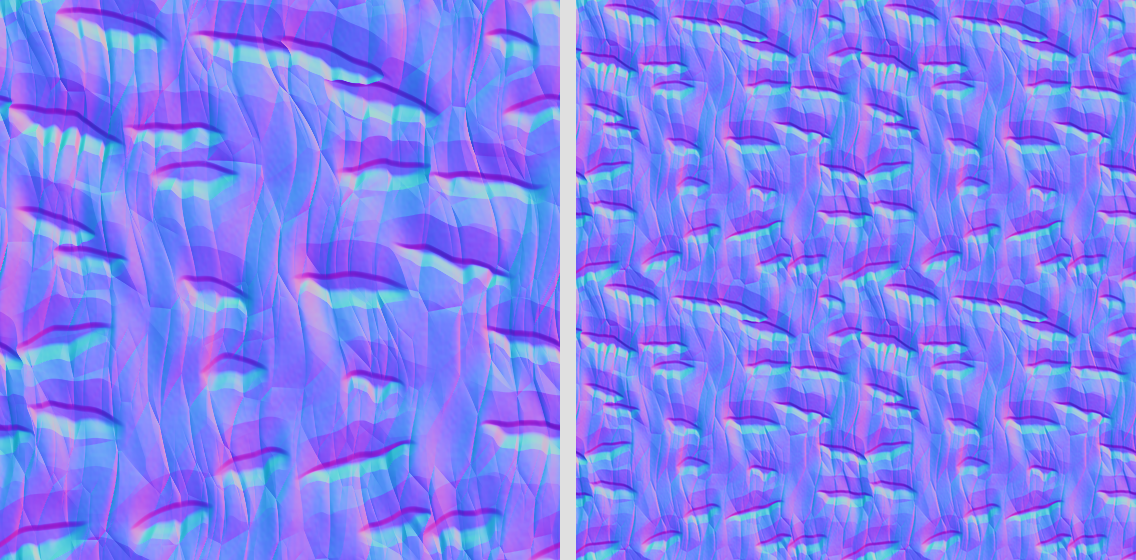
Left, the tile; right, the same tile 2 across and 2 down.
This texture map is drawn by a Shadertoy shader. Its source:

```glsl
// Tangent-space normal map of rough tree bark that tiles in both directions.
// A height field of stretched cellular fibres, broad ridges and lens-shaped
// hollows is differentiated; its surface normal becomes the colour.

const float TAU = 6.2831853;

vec3 hash3(vec2 c, float seed) {
    vec3 q = fract(c.xyx * vec3(0.1031, 0.1030, 0.0973) + seed * 0.137);
    q += dot(q, q.yxz + 33.33);
    return fract((q.xxy + q.yzz) * q.zyx);
}

// Random values of a lattice cell, repeating after one whole grid
vec3 cellHash(vec2 cell, vec2 grid, float seed) {
    return hash3(floor(mod(cell + 0.5, grid)), seed);
}

// Layered sines with whole-number frequencies up to maxFreq
float waves(vec2 p, vec2 maxFreq, float seed) {
    float sum = 0.0;
    for (int i = 0; i < 5; i++) {
        vec3 h = hash3(vec2(float(i), 3.0), seed);
        vec2 freq = round(maxFreq * (h.xy * 2.0 - 1.0));
        sum += sin(TAU * (dot(freq, p) + h.z));
    }
    return sum * 0.4;
}

// Smooth lattice noise for the fine grain
float grain(vec2 p, vec2 grid, float seed) {
    vec2 c = floor(p * grid), f = fract(p * grid);
    f = f * f * (3.0 - 2.0 * f);
    float a = cellHash(c, grid, seed).x;
    float b = cellHash(c + vec2(1, 0), grid, seed).x;
    float d = cellHash(c + vec2(0, 1), grid, seed).x;
    float e = cellHash(c + vec2(1, 1), grid, seed).x;
    return mix(mix(a, b, f.x), mix(d, e, f.x), f.y) - 0.5;
}

// Cellular noise: xy = offset from the centre, z = border distance, w = cell id
vec4 cells(vec2 p, vec2 grid, float seed) {
    vec2 base = floor(p * grid);
    vec4 nearest = vec4(0.0);
    float first = 9.0, second = 9.0;
    for (int k = 0; k < 9; k++) {
        vec2 cell = base + vec2(k % 3 - 1, k / 3 - 1);
        vec3 h = cellHash(cell, grid, seed);
        vec2 offset = p * grid - cell - 0.5 - 0.85 * (h.xy - 0.5);
        float dist = length(offset);
        if (dist < first) {
            second = first;
            first = dist;
            nearest = vec4(offset, 0.0, h.z);
        } else {
            second = min(second, dist);
        }
    }
    nearest.z = second - first;
    return nearest;
}

float smoothMin(float a, float b, float k) {
    float h = max(k - abs(a - b), 0.0) / k;
    return min(a, b) - h * h * k * 0.25;
}

// Scattered hollows: x = depth, y = bare floor mask; lift moves upper and lower rim
vec2 hollows(vec2 p, vec2 grid, vec2 lift, float seed) {
    vec2 base = floor(p * grid), result = vec2(0.0);
    for (int k = 0; k < 9; k++) {
        vec2 cell = base + vec2(k % 3 - 1, k / 3 - 1);
        vec3 place = cellHash(cell, grid, seed);
        vec3 shape = cellHash(cell, grid, seed + 5.0);
        vec2 d = p - (cell + 0.5 + 0.7 * (place.xy - 0.5)) / grid;
        float u = d.x / mix(0.05, 0.12, shape.x);
        float lens = max(1.0 - u * u, 0.0);
        float v = d.y - (shape.y - 0.5) * 0.7 * d.x;
        float halfHeight = mix(0.010, 0.026, shape.z) * lens;
        float above = v - halfHeight - lift.x;
        float below = v + halfHeight - lift.y;
        // Long droop and sharp lip above, steep rounded shoulder below
        float fall = 0.36 * max(0.06 - above, 0.0)
                   + 0.012 * (1.0 - smoothstep(-0.006, 0.006, above));
        float rise = 0.22 * max(below + 0.07, 0.0) + 0.8 * max(below + 0.012, 0.0);
        float depth = max(smoothMin(fall, rise, 0.006), 0.0)
                    * smoothstep(0.0, 0.8, lens) * mix(0.6, 1.0, shape.x);
        float bare = smoothstep(-0.004, 0.01, below) * smoothstep(0.1, 0.5, lens)
                   * (1.0 - smoothstep(-0.004, 0.006, above));
        result = max(result, vec2(depth, bare));
    }
    return result;
}

float barkHeight(vec2 p) {
    // Bend the vertical grain
    vec2 q = p + vec2(0.022, 0.012) * vec2(waves(p, vec2(3, 3), 1.0), waves(p, vec2(4, 3), 2.0));
    vec4 fibre = cells(q, vec2(20, 6), 3.0);
    vec4 ridge = cells(q, vec2(7, 3), 4.0);
    vec4 crack = cells(q, vec2(32, 8), 5.0);

    // Domed, individually tilted fibres
    float dome = 1.0 - exp(-5.0 * fibre.z);
    float crown = smoothstep(0.0, 0.5, fibre.z);
    float lean = fract(fibre.w * 17.0) * 2.0 - 1.0;
    float relief = 0.004 * dome * (0.9 + 2.0 * lean * fibre.x + 2.5 * (fibre.w - 0.5) * fibre.y);
    relief -= 0.0012 * exp(-8.0 * crack.z) * smoothstep(-0.2, 0.4, waves(p, vec2(6, 4), 6.0));

    // Fibre ends make the hollow rims ragged
    float wobble = 0.004 * waves(p, vec2(14, 4), 7.0);
    vec2 lift = vec2(0.006, 0.012) * crown * (fibre.w - 0.5) + vec2(0.0, 0.01) * (crown - 0.6) + wobble;
    vec2 hollow = hollows(p, vec2(4, 7), lift, 8.0);

    float swell = 0.012 * smoothstep(0.0, 0.6, ridge.z) + 0.005 * waves(p, vec2(6, 5), 9.0);
    float rough = 0.0004 * grain(p, vec2(170, 120), 10.0) + 0.0006 * grain(q, vec2(60, 24), 11.0);
    return swell + relief * (1.0 - 0.75 * hollow.y) + rough - hollow.x;
}

void mainImage(out vec4 fragColor, in vec2 fragCoord) {
    vec2 p = fragCoord / iResolution.xy;
    vec2 e = vec2(0.001, 0.0);
    vec2 slope = vec2(barkHeight(p + e.xy) - barkHeight(p - e.xy),
                      barkHeight(p + e.yx) - barkHeight(p - e.yx)) / (2.0 * e.x);
    slope /= 1.0 + 0.3 * length(slope); // tame the steepest walls
    vec3 normal = normalize(vec3(-slope, 1.0));
    fragColor = vec4(normal * 0.5 + 0.5, 1.0);
}
```
